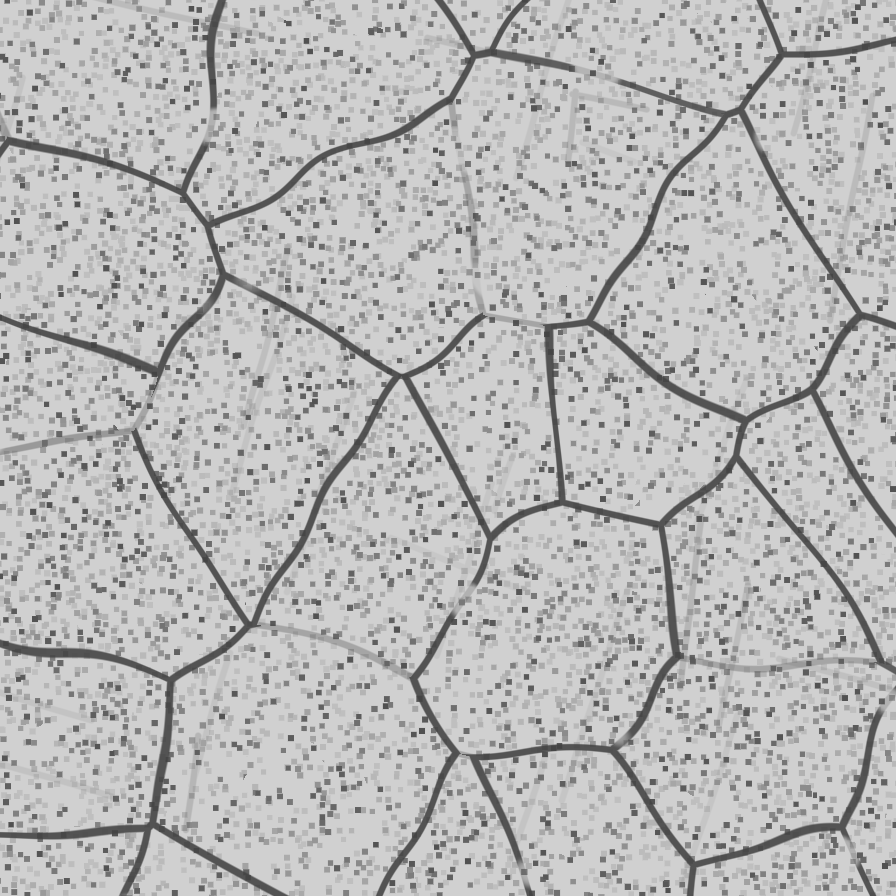
Reproduce this texture procedurally as a three.js fragment shader.

```glsl
// Grey polycrystal surface: dark wavy grain boundaries, square specks and faint scratches.
varying vec2 vUv;

const float PAPER = 0.815;
const float INK = 0.26;
const float SOFT = 0.0011;        // edge smoothing, in canvas units
const float GRAINS = 4.5;         // grain cells across the canvas
const float SPECKS = 140.0;       // speck cells across the canvas
const int SCRATCHES = 26;

vec2 hash2(vec2 p) {
  vec3 q = fract(vec3(p.xyx) * vec3(0.1031, 0.1030, 0.0973));
  q += dot(q, q.yzx + 33.33);
  return fract((q.xx + q.yz) * q.zy);
}

// Layered sines, roughly -1 to 1
float waves(vec2 p) {
  return 0.5 * sin(p.x + 1.7 * sin(p.y * 0.8))
       + 0.3 * sin(p.y * 1.9 + 1.3 * sin(p.x * 1.1) + 2.0)
       + 0.2 * sin((p.x + p.y) * 2.7 + 4.0);
}

vec2 bend(vec2 p, float amount) {
  return p + amount * vec2(waves(p * 13.0), waves(p.yx * 12.0 + 7.0));
}

vec2 grainSeed(vec2 cell) {
  return cell + hash2(cell + 41.0);
}

// Darkness of the cellular boundaries; every edge has its own strength
float boundaries(vec2 uv, float halfWidth) {
  vec2 p = bend(uv, 0.016) * GRAINS;
  vec2 home = floor(p);
  float nearest = 100.0;
  for (int y = -2; y <= 2; y++) {
    for (int x = -2; x <= 2; x++) {
      vec2 cell = floor(p) + vec2(float(x), float(y));
      float d = distance(p, grainSeed(cell));
      if (d < nearest) {
        nearest = d;
        home = cell;
      }
    }
  }
  vec2 a = grainSeed(home);
  float gaps = 1.0 - 0.75 * smoothstep(0.62, 0.78, waves(uv * 19.0 + 3.0));
  float dark = 0.0;
  for (int y = -2; y <= 2; y++) {
    for (int x = -2; x <= 2; x++) {
      vec2 cell = home + vec2(float(x), float(y));
      vec2 b = grainSeed(cell);
      float span = distance(a, b);
      if (span > 0.001) {
        float d = dot(0.5 * (a + b) - p, (b - a) / span) / GRAINS;
        float pick = hash2(home + cell + 90.0).x;
        float strength = mix(0.3, 0.88, smoothstep(0.06, 0.22, pick));
        float line = 1.0 - smoothstep(halfWidth - SOFT, halfWidth + SOFT, d);
        dark = max(dark, line * strength);
      }
    }
  }
  return dark * gaps;
}

// Darkness of small scattered squares, mostly pale
float specks(vec2 uv, float density) {
  vec2 p = uv * SPECKS;
  float soft = SOFT * SPECKS;
  float dark = 0.0;
  for (int y = -1; y <= 1; y++) {
    for (int x = -1; x <= 1; x++) {
      vec2 cell = floor(p) + vec2(float(x), float(y));
      vec2 kind = hash2(cell + 300.0);
      vec2 centre = cell + hash2(cell + 17.0);
      float halfSide = mix(0.4, 0.49, hash2(cell + 555.0).x);
      vec2 d = abs(p - centre) - halfSide;
      float square = 1.0 - smoothstep(-0.5 * soft, 0.5 * soft, max(d.x, d.y));
      float tone = mix(0.12, 0.9, pow(kind.y, 2.5));
      dark = max(dark, square * tone * step(kind.x, density));
    }
  }
  return dark;
}

float segment(vec2 p, vec2 centre, float angle, float halfLength) {
  vec2 dir = vec2(cos(angle), sin(angle));
  vec2 q = p - centre;
  return length(q - dir * clamp(dot(q, dir), -halfLength, halfLength));
}

// Darkness of pale scratches, most of them steep and a few nearly level
float scratches(vec2 uv) {
  float dark = 0.0;
  for (int i = 0; i < SCRATCHES; i++) {
    vec2 key = vec2(float(i), 7.0);
    vec2 shape = hash2(key + 60.0);
    float angle = mix(1.35, -0.25, step(0.68, shape.x)) + 0.25 * (shape.y - 0.5);
    float d = segment(uv, hash2(key), angle, mix(0.03, 0.14, hash2(key + 120.0).x));
    float line = 1.0 - smoothstep(0.0035 - SOFT, 0.0035 + SOFT, d);
    dark = max(dark, line * mix(0.06, 0.2, shape.y));
  }
  return dark;
}

void main() {
  float density = 0.41 + 0.1 * waves(vUv * 7.0 + 1.0);
  float shade = mix(PAPER, INK, scratches(bend(vUv, 0.003)));
  shade = mix(shade, INK, specks(vUv, density));
  shade = mix(shade, INK, boundaries(vUv, 0.0038));
  gl_FragColor = vec4(vec3(shade), 1.0);
}
```
